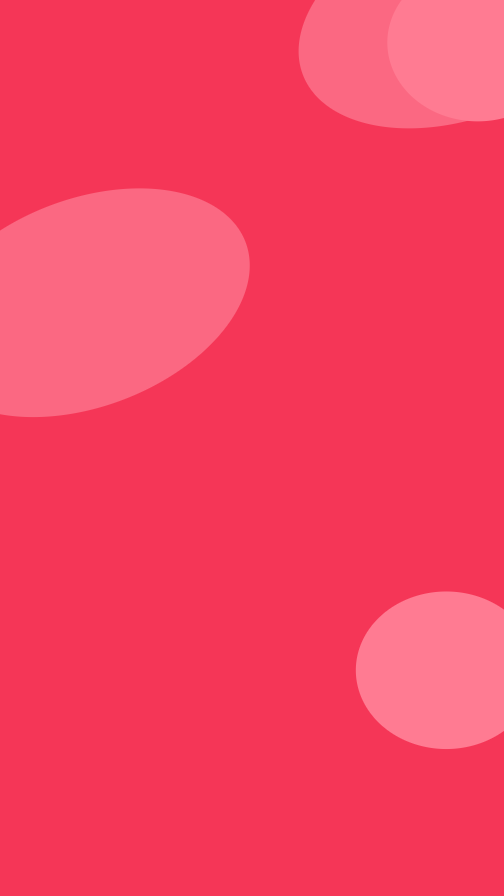
Give the GLSL for this background, as a WebGL 1 fragment shader.

```glsl
precision highp float;
// Flat crimson backdrop with two tilted ovals and two paler rounded discs.

uniform vec2 u_resolution;

// Space: x runs 0..1, y runs 0..ASPECT, origin at the lower left
const float ASPECT = 16.0 / 9.0;

// Colours
const vec3 CRIMSON = vec3(0.962, 0.212, 0.341);
const vec3 ROSE = vec3(0.984, 0.408, 0.508);
const vec3 PINK = vec3(1.0, 0.482, 0.573);

// Tilted ovals
const vec2 OVAL_RADII = vec2(0.338, 0.2058);
const float OVAL_TILT = 0.3643;
const vec2 OVAL_LEFT = vec2(0.1713, 1.1771);
const vec2 OVAL_TOP = vec2(0.9167, 1.75);

// Upright discs
const vec2 DISC_RADII = vec2(0.1794, 0.1563);
const vec2 DISC_LOW = vec2(0.8854, 0.4479);
const vec2 DISC_TOP = vec2(0.9479, 1.6933);

vec2 rotate(vec2 p, float angle) {
  float c = cos(angle);
  float s = sin(angle);
  return vec2(c * p.x + s * p.y, c * p.y - s * p.x);
}

// Approximate signed distance to an ellipse, accurate near its edge
float ellipseDistance(vec2 p, vec2 radii) {
  float scaled = length(p / radii);
  float slope = length(p / (radii * radii));
  return scaled * (scaled - 1.0) / max(slope, 1e-4);
}

// Smooth coverage over one pixel
float coverage(float dist, float pixel) {
  return clamp(0.5 - dist / pixel, 0.0, 1.0);
}

float oval(vec2 p, vec2 center) {
  return ellipseDistance(rotate(p - center, OVAL_TILT), OVAL_RADII);
}

float disc(vec2 p, vec2 center) {
  return ellipseDistance(p - center, DISC_RADII);
}

void main() {
  vec2 p = gl_FragCoord.xy / u_resolution * vec2(1.0, ASPECT);
  float pixel = max(1.0 / u_resolution.x, ASPECT / u_resolution.y);

  // Ovals lie beneath the discs
  float ovals = min(oval(p, OVAL_LEFT), oval(p, OVAL_TOP));
  float discs = min(disc(p, DISC_LOW), disc(p, DISC_TOP));

  vec3 color = mix(CRIMSON, ROSE, coverage(ovals, pixel));
  color = mix(color, PINK, coverage(discs, pixel));
  gl_FragColor = vec4(color, 1.0);
}
```
